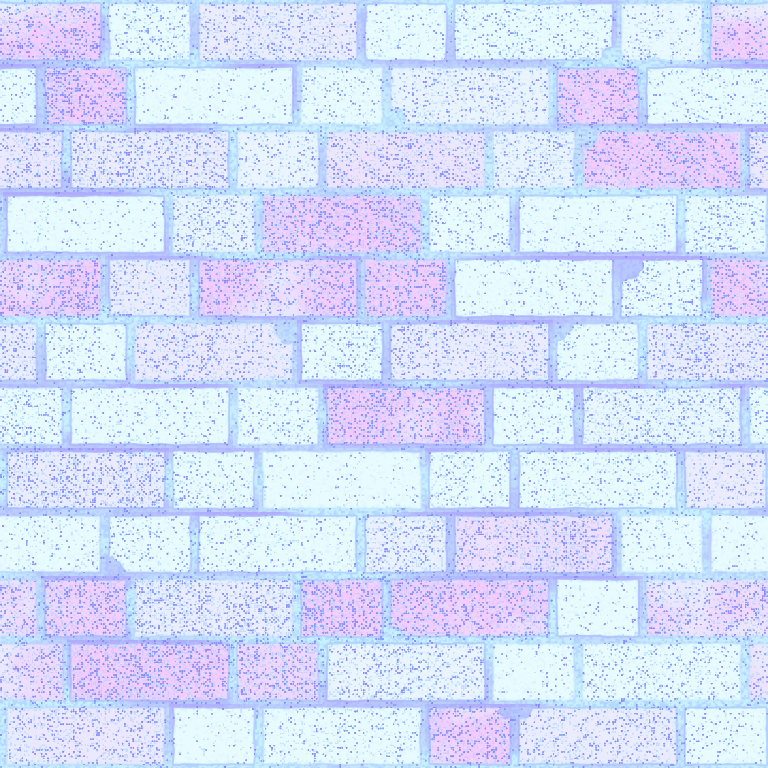
This texture is drawn by a three.js fragment shader. Its source:

```glsl
// Pale speckled brick wall: twelve courses of alternating short and long bricks.
varying vec2 vUv;

const float ROWS = 12.0;
const float PAIRS = 3.0;          // short + long pairs across
const float SHORT_PART = 0.35;    // share of a pair taken by the short brick
const float FIRST_SHIFT = 0.41;   // start of the top course, in pairs
const vec2 JOINT = vec2(0.0055, 0.0046);

const vec3 ICE = vec3(0.91, 0.99, 1.0);
const vec3 FROST = vec3(0.86, 0.92, 1.0);
const vec3 PINK = vec3(0.96, 0.78, 1.0);
const vec3 LILAC = vec3(0.93, 0.89, 1.0);
const vec3 MORTAR = vec3(0.79, 0.94, 1.0);
const vec3 SKY = vec3(0.67, 0.82, 1.0);
const vec3 SHADOW = vec3(0.68, 0.65, 0.99);
const vec3 BLUE = vec3(0.50, 0.65, 1.0);
const vec3 VIOLET = vec3(0.50, 0.46, 0.98);

float hash(vec2 p) {
  return fract(sin(dot(p, vec2(127.1, 311.7))) * 43758.545);
}

// Value noise that wraps after the given number of cells
float noise(vec2 uv, vec2 cells) {
  vec2 p = uv * cells;
  vec2 i = floor(p);
  vec2 f = fract(p);
  f = f * f * (3.0 - 2.0 * f);
  vec2 a = mod(i, cells);
  vec2 b = mod(i + 1.0, cells);
  return mix(mix(hash(a), hash(vec2(b.x, a.y)), f.x),
             mix(hash(vec2(a.x, b.y)), hash(b), f.x), f.y);
}

float fbm(vec2 uv, vec2 cells) {
  float sum = 0.0;
  float gain = 0.5;
  for (int i = 0; i < 4; i++) {
    sum += gain * noise(uv, cells);
    cells *= 2.0;
    gain *= 0.5;
  }
  return sum / 0.9375;
}

// Randomly placed soft dots, one at most per cell
float specks(vec2 uv, float cells, float density, float seed) {
  vec2 p = uv * cells;
  vec2 id = floor(p) + seed;
  vec2 jitter = 0.3 * (vec2(hash(id + 3.7), hash(id + 8.3)) - 0.5);
  float dotShape = 1.0 - smoothstep(0.3, 0.7, length(fract(p) - 0.5 - jitter));
  return dotShape * step(hash(id), density);
}

float boxDistance(vec2 p, vec2 size, float radius) {
  vec2 q = abs(p) - size + radius;
  return length(max(q, 0.0)) + min(max(q.x, q.y), 0.0) - radius;
}

// Finds the brick at uv: its id, the point from its centre, and its half size
void findBrick(vec2 uv, out vec2 id, out vec2 p, out vec2 size) {
  float row = floor(uv.y * ROWS);
  float x = uv.x * PAIRS - FIRST_SHIFT + 0.25 * (ROWS - 1.0 - row);
  float t = fract(x);
  float isLong = step(SHORT_PART, t);
  float width = mix(SHORT_PART, 1.0 - SHORT_PART, isLong);
  float centre = mix(0.5 * SHORT_PART, 0.5 + 0.5 * SHORT_PART, isLong);
  id = vec2(mod(floor(x), PAIRS) * 2.0 + isLong, mod(row, ROWS));
  p = vec2((t - centre) / PAIRS, (fract(uv.y * ROWS) - 0.5) / ROWS);
  size = 0.5 * vec2(width / PAIRS, 1.0 / ROWS) - JOINT;
}

// Distance to a brick with wobbly edges and sometimes a broken corner
float brickDistance(vec2 p, vec2 size, vec2 id, float rough) {
  float d = boxDistance(p, size, 0.002) + (rough - 0.5) * 0.004;
  vec2 side = sign(vec2(hash(id + 21.3), hash(id + 34.9)) - 0.5);
  float broken = step(0.8, hash(id + 47.1));
  float radius = mix(-0.02, 0.012 + 0.014 * hash(id + 5.5), broken);
  float chip = radius - length(p - side * size) + (rough - 0.5) * 0.025;
  return max(d, chip);
}

void main() {
  vec2 id, p, size;
  findBrick(vUv, id, p, size);
  float rough = fbm(vUv, vec2(48.0));
  float patches = fbm(vUv, vec2(11.0));
  float grain = noise(vUv, vec2(330.0));
  float d = brickDistance(p, size, id, rough);
  float inside = 1.0 - smoothstep(-0.0012, 0.0012, d);
  float crisp = smoothstep(0.1, 0.75, hash(id + 61.7));

  // Brick face: mostly icy, some lilac, a few pink
  float tone = hash(id + 12.9);
  float pink = smoothstep(0.76, 0.92, tone) * smoothstep(0.15, 0.45, patches);
  float lilac = smoothstep(0.5, 0.75, tone);
  vec3 face = mix(ICE, LILAC, lilac * 0.65);
  face = mix(face, PINK, pink * 0.9);
  face = mix(face, FROST, smoothstep(0.5, 0.9, grain) * 0.4);

  // Mortar: grainy cyan with violet stretches, darker above each brick
  float stretchNoise = noise(vUv, vec2(9.0, 24.0));
  float above = smoothstep(size.y - 0.002, size.y + 0.002, p.y);
  float shade = smoothstep(0.3, 0.75, stretchNoise) * mix(0.55, 0.9, above);
  vec3 joint = mix(MORTAR, SKY, 0.75 * smoothstep(0.3, 0.9, grain));
  joint = mix(joint, SHADOW, shade * (0.4 + 0.6 * crisp));
  vec3 color = mix(joint, face, inside);

  // Brick outline and worn rim
  float outline = 1.0 - smoothstep(0.0004, 0.0022, abs(d));
  float rim = smoothstep(-0.007, 0.0, d) * inside * grain;
  color = mix(color, MORTAR, rim * 0.6);
  color = mix(color, mix(SKY, SHADOW, stretchNoise), outline * (0.2 + 0.6 * crisp));

  // Fine pale and dark specks, denser on tinted bricks
  float density = 0.04 + 0.08 * hash(id + 73.3) + 0.09 * lilac + 0.06 * pink;
  density *= mix(0.5, 0.6 + 0.8 * patches, inside);
  color = mix(color, SKY, 0.6 * specks(vUv, 390.0, density * 1.4, 17.0));
  vec3 speckColor = mix(BLUE, VIOLET, hash(floor(vUv * 360.0) + 91.0));
  color = mix(color, speckColor, 0.85 * specks(vUv, 360.0, density, 0.0));

  gl_FragColor = vec4(color, 1.0);
}
```
